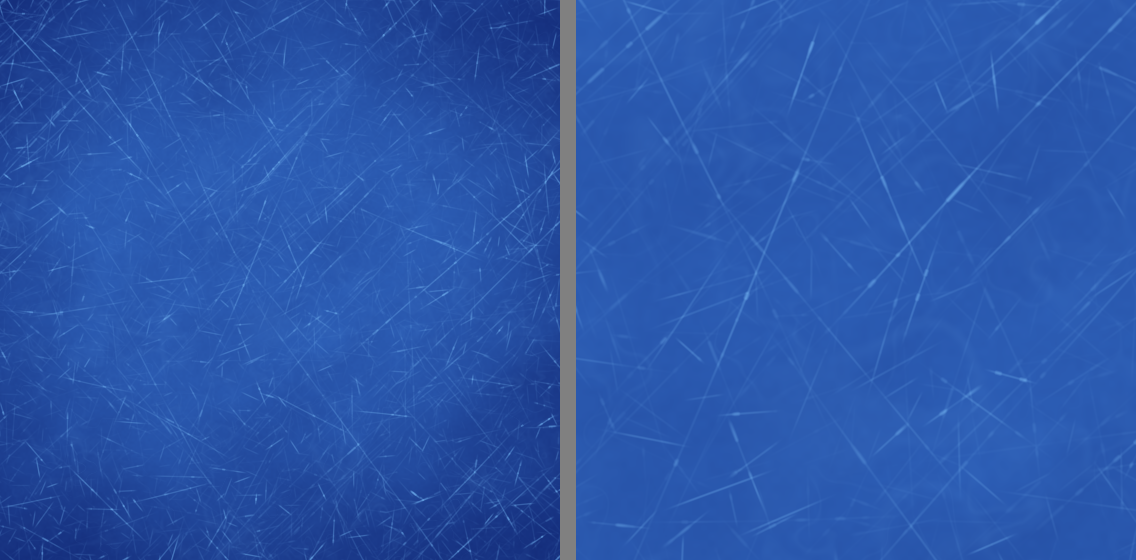
Left, the full canvas; right, a detail of the centre.
A WebGL 2 fragment shader for this texture:

```glsl
#version 300 es
precision highp float;
// Worn blue surface: vignette, cloudy mottling, fine web and crossing scratches.

uniform vec2 u_resolution;
out vec4 fragColor;

const float TAU = 6.2831853;
const int LONG_SCRATCHES = 120;
const int BUNDLE_SIZE = 3;

vec3 hash3(vec2 p) {
    vec3 q = fract(p.xyx * vec3(0.1031, 0.1030, 0.0973));
    q += dot(q, q.yxz + 33.33);
    return fract((q.xxy + q.yzz) * q.zyx);
}

float noise(vec2 p) {
    vec2 cell = floor(p), f = fract(p);
    f = f * f * (3.0 - 2.0 * f);
    float low = mix(hash3(cell).x, hash3(cell + vec2(1, 0)).x, f.x);
    float high = mix(hash3(cell + vec2(0, 1)).x, hash3(cell + vec2(1, 1)).x, f.x);
    return mix(low, high, f.y);
}

float fbm(vec2 p) {
    float sum = 0.0, gain = 0.5;
    for (int i = 0; i < 5; i++) {
        sum += gain * noise(p);
        p = mat2(1.6, 1.2, -1.2, 1.6) * p + 17.3;
        gain *= 0.5;
    }
    return sum;
}

// One worn stroke: broken along its length, with small bright beads.
float scratch(vec2 p, vec2 centre, float angle, float halfLength, float width,
              float seed, float pixel) {
    vec2 dir = vec2(cos(angle), sin(angle)), d = p - centre;
    float along = dot(d, dir);
    float across = dot(d, vec2(-dir.y, dir.x));
    if (abs(along) > halfLength || abs(across) > 0.01 + pixel) return 0.0;
    across += 0.003 * (noise(vec2(along * 8.0, seed)) - 0.5);
    float wear = smoothstep(0.2, 0.8, noise(vec2(along * 35.0, seed + 7.0)));
    float bead = smoothstep(0.7, 0.9, noise(vec2(along * 130.0, seed + 13.0)));
    float line = 1.0 - smoothstep(0.0, width * (1.0 + bead) + pixel, abs(across));
    float fade = 1.0 - smoothstep(0.4, 1.0, abs(along) / halfLength);
    return line * fade * (0.25 + 0.75 * wear + 0.9 * bead);
}

// Long strokes in loose bundles, mostly along the rising diagonal.
float longScratches(vec2 p, float pixel) {
    float sum = 0.0;
    for (int i = 0; i < LONG_SCRATCHES; i++) {
        float id = float(i), bundle = float(i / BUNDLE_SIZE);
        vec3 group = hash3(vec2(bundle, 41.0));
        vec3 own = hash3(vec2(id, 97.0));
        vec3 shape = hash3(vec2(id, 151.0));
        float angle = 0.79 + 0.16 * (own.z - 0.5);
        float spread = 0.12;
        if (group.z > 0.55) {
            angle = group.z > 0.8 ? own.z * TAU : -0.92 + 0.5 * (own.z - 0.5);
            spread = 0.7;
        }
        vec2 centre = group.xy * 1.1 - 0.05 + spread * (own.xy - 0.5);
        float strength = 0.1 + 0.38 * pow(shape.y, 3.0);
        sum += strength * scratch(p, centre, angle, mix(0.1, 0.42, shape.x),
                                  0.0007, id * 3.7, pixel);
    }
    return sum;
}

// Short strokes, one in each cell of a jittered grid.
float shortScratches(vec2 p, float cells, float pixel) {
    vec2 home = floor(p * cells);
    float sum = 0.0;
    for (int y = -1; y <= 1; y++) {
        for (int x = -1; x <= 1; x++) {
            vec2 cell = home + vec2(x, y);
            vec3 place = hash3(cell + cells * 5.0 + 60.0);
            vec3 shape = hash3(cell + cells * 9.0 + 130.0);
            float strength = 0.08 + 0.4 * pow(shape.y, 4.0);
            sum += strength * scratch(p, (cell + place.xy) / cells, place.z * TAU,
                                      mix(0.4, 0.95, shape.x) / cells, 0.0006,
                                      shape.z * 200.0, pixel);
        }
    }
    return sum;
}

// Thin veins where warped noise crosses its middle value.
float web(vec2 p, float scale) {
    vec2 warp = vec2(noise(p * scale * 1.7), noise(p * scale * 1.7 + 31.0));
    float ridge = abs(noise(p * scale + warp * 1.4) - 0.5);
    return (1.0 - smoothstep(0.0, 0.09, ridge)) * noise(p * scale * 0.8 + 57.0);
}

void main() {
    float pixel = 1.0 / min(u_resolution.x, u_resolution.y);
    vec2 p = gl_FragCoord.xy / u_resolution;

    // Light falls off from just left of the middle.
    float radius = length((p - vec2(0.47, 0.53)) * vec2(0.95, 1.1));
    float light = 1.0 - smoothstep(0.2, 0.8, radius);
    float clouds = fbm(mat2(0.8, -0.6, 0.6, 0.8) * p * vec2(6.0, 9.0) + 4.0) - 0.48;
    float grain = noise(p * 210.0) - 0.5;
    float tone = light + 0.55 * clouds + 0.07 * grain;
    vec3 color = mix(vec3(0.085, 0.19, 0.50), vec3(0.165, 0.35, 0.69), tone);

    float marks = longScratches(p, pixel);
    for (float cells = 6.0; cells < 50.0; cells *= 1.6)
        marks += shortScratches(p, floor(cells), pixel);
    marks *= mix(1.2, 0.85, light);
    marks += 0.07 * web(p, 13.0) + 0.06 * web(p + 3.0, 29.0);
    color = mix(color, vec3(0.42, 0.67, 0.92), clamp(marks, 0.0, 0.8));
    fragColor = vec4(color, 1.0);
}
```
